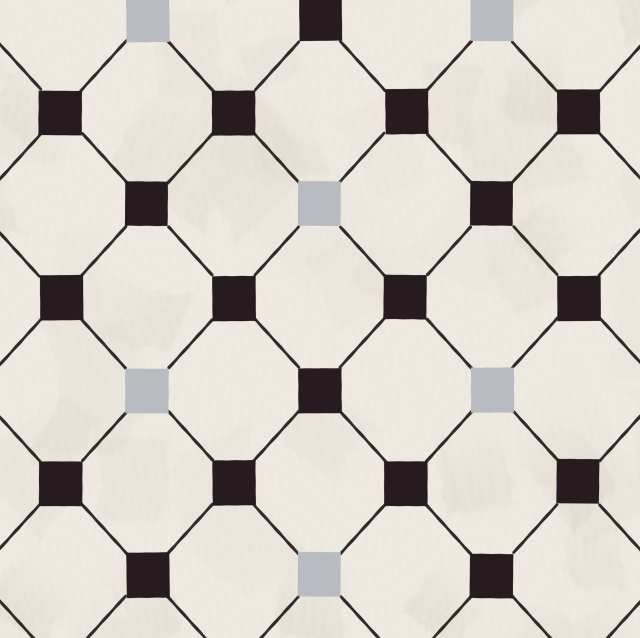
Write a Shadertoy shader that draws this pattern.

```glsl
// Octagon-and-dot floor tiles: cream brushed octagons, thin dark joints, dark and grey square insets.

vec2 hash2(vec2 p) {
    return fract(sin(vec2(dot(p, vec2(127.1, 311.7)), dot(p, vec2(269.5, 183.3)))) * 43758.5);
}

float boxDistance(vec2 p, vec2 halfSize) {
    vec2 d = abs(p) - halfSize;
    return length(max(d, 0.0)) + min(max(d.x, d.y), 0.0);
}

float segmentDistance(vec2 p, vec2 a, vec2 b) {
    vec2 ab = b - a;
    return length(p - a - ab * clamp(dot(p - a, ab) / dot(ab, ab), 0.0, 1.0));
}

mat2 rotation(float angle) {
    float c = cos(angle), s = sin(angle);
    return mat2(c, s, -s, c);
}

// Scattered dry-brush patches, one per jittered cell, layered over the cream
vec3 brushedCream(vec2 p, float spacing, float seed) {
    vec3 color = vec3(0.0);
    float cover = 0.0;
    vec2 cell = floor(p / spacing);
    for (int y = -1; y <= 1; y++)
    for (int x = -1; x <= 1; x++) {
        vec2 id = cell + vec2(x, y);
        vec2 place = hash2(id + seed), shape = hash2(id + seed + 17.3), mood = hash2(id + seed + 41.9);
        vec2 q = rotation((shape.x - 0.5) * 2.4) * (p - (id + place) * spacing);
        q.x += (mood.x - 0.5) * 9.0 * q.y * q.y;

        // Bristle tracks along the stroke, broken by a fine weave
        float track = sin(q.x * 310.0 + 2.0 * sin(q.x * 97.0)) * 0.5 + sin(q.x * 830.0 + sin(q.y * 50.0)) * 0.3;
        float weave = sin(q.x * 900.0 + q.y * 130.0) * sin(q.y * 760.0 + 3.0 * sin(q.x * 210.0));
        float bristle = 0.68 + 0.22 * track + 0.18 * weave;

        // Ragged ends and a fade along the length
        vec2 size = spacing * mix(vec2(0.18, 0.24), vec2(0.34, 0.46), shape.yx);
        float edge = boxDistance(q, size) + 0.005 * track + 0.003 * sin(q.y * 140.0);
        float fade = smoothstep(-1.3, 0.7, q.y / size.y);
        float smoothWash = step(0.68, mood.y);
        float amount = smoothstep(0.004, -0.007, edge) * mix(bristle * fade, 0.75, smoothWash);
        amount *= 0.45 + 0.5 * place.y;

        vec3 tint = mix(vec3(0.855, 0.830, 0.780), vec3(0.895, 0.862, 0.828), smoothWash);
        color = mix(color, tint, amount);
        cover = 1.0 - (1.0 - cover) * (1.0 - amount);
    }
    return color + (1.0 - cover) * vec3(0.932, 0.916, 0.882);
}

void mainImage(out vec4 fragColor, in vec2 fragCoord) {
    float pixel = 1.0 / iResolution.x;
    vec2 p = vec2(fragCoord.x, iResolution.y - fragCoord.y) * pixel;

    // Cream ground: small textured patches over broad ones
    vec3 color = mix(brushedCream(p, 0.19, 3.0), brushedCream(p, 0.31, 58.0), 0.45);
    color += 0.004 * sin(p.x * 420.0 + 4.0 * sin(p.y * 31.0)) * sin(p.y * 57.0 + 3.0 * sin(p.x * 19.0));

    // Half-pitch lattice; every other node holds an inset
    vec2 pitch = vec2(0.1348, 0.1447);
    vec2 inset = vec2(0.0336, 0.0350);
    vec2 grid = (p - vec2(0.0951, 0.1750)) / pitch;
    vec2 cell = floor(grid);
    vec2 local = fract(grid);
    float flip = mod(cell.x + cell.y, 2.0);
    local.x = mix(local.x, 1.0 - local.x, flip);
    local *= pitch;

    // Hand-drawn joint from corner to corner
    vec2 wobble = (hash2(cell + 5.0) - 0.5) * 0.003;
    float joint = segmentDistance(local, inset - 0.001 + wobble, pitch - inset + 0.001 - wobble.yx);
    joint += 0.00025 * sin(local.y * 260.0 + cell.x * 2.0);
    color = mix(color, vec3(0.20, 0.16, 0.16), smoothstep(0.7, -0.7, (joint - 0.0023) / pixel));

    // Square insets at both ends of the joint
    for (int k = 0; k < 2; k++) {
        float end = float(k);
        vec2 node = cell + vec2(mix(end, 1.0 - end, flip), end);
        vec2 jitter = hash2(node + 9.0) - 0.5;
        vec2 q = rotation(jitter.x * 0.025) * ((grid - node) * pitch - jitter * vec2(0.003, 0.005));
        float square = boxDistance(q, inset + jitter.yx * 0.0008);
        square += 0.0002 * sin(q.x * 230.0 + node.y) * sin(q.y * 190.0 + node.x);

        // Odd columns alternate grey and dark along the diagonals
        bool grey = mod(node.x, 2.0) > 0.5 && mod(node.x + node.y, 4.0) < 0.5;
        vec3 paint = grey ? vec3(0.722, 0.735, 0.752) : vec3(0.150, 0.110, 0.120);
        color = mix(color, paint, smoothstep(0.7, -0.7, square / pixel));
    }
    fragColor = vec4(color, 1.0);
}
```
